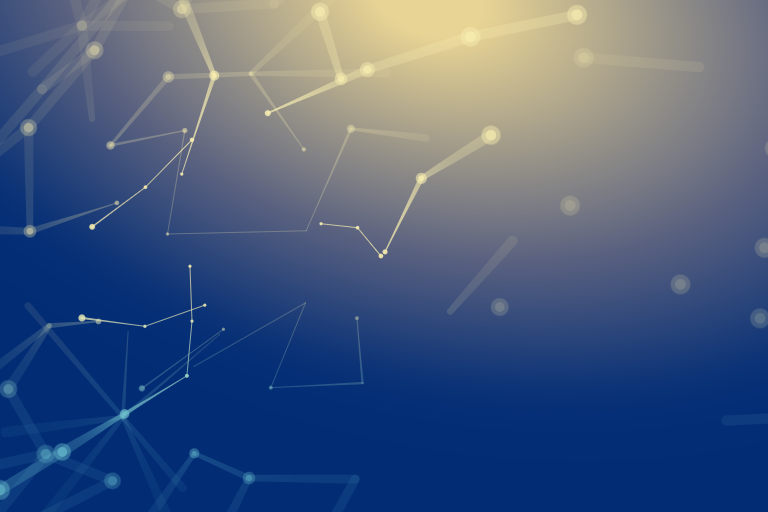
Reproduce this background procedurally as a Shadertoy shader.

```glsl
const vec3 DEEP_BLUE = vec3(0.005, 0.175, 0.46);
const vec3 HAZE = vec3(0.35, 0.38, 0.50);
const vec3 GOLD = vec3(0.91, 0.83, 0.58);
const vec3 CREAM = vec3(0.97, 0.93, 0.69);
const vec3 TEAL = vec3(0.40, 0.73, 0.80);
const vec2 GLOW_CENTRE = vec2(0.84, 1.0);
const vec2 GLOW_SCALE = vec2(0.84, 1.18);
const float GLOW_DRIFT = 0.33;
const float GLOW_FALL = 1.08;
const vec2 FOCUS = vec2(0.47, 0.48);
const float SHARP_RADIUS = 0.0035;
const float BLUR_RADIUS = 0.020;
const float CELL = 0.155;

float pixel;

vec3 hash3(vec2 p) {
    vec3 q = fract(p.xyx * vec3(0.1031, 0.1030, 0.0973));
    q += dot(q, q.yxz + 33.33);
    return fract((q.xxy + q.yzz) * q.zyx);
}

// Dots swell with distance from the focal area
float dotRadius(vec2 q) {
    return mix(SHARP_RADIUS, BLUR_RADIUS, smoothstep(0.2, 0.6, distance(q, FOCUS)));
}

vec3 lightColour(vec2 q) {
    return mix(TEAL, CREAM, smoothstep(0.15, 0.45, q.y));
}

float disc(float d, float r) {
    float soft = max(pixel, 0.15 * r);
    return 1.0 - smoothstep(r - soft, r + soft * 0.5, d);
}

void drawDot(inout vec3 col, vec2 p, vec2 q, float strength) {
    float r = dotRadius(q), d = distance(p, q);
    float wide = smoothstep(0.005, 0.015, r);
    float cover = mix(1.0, 0.5, wide) * disc(d, r) + 0.35 * wide * disc(d, r * 0.55);
    col = mix(col, lightColour(q), strength * cover);
}

void drawBeam(inout vec3 col, vec2 p, vec2 a, vec2 b, float strength) {
    vec2 ab = b - a;
    float h = clamp(dot(p - a, ab) / dot(ab, ab), 0.0, 1.0);
    float r = mix(dotRadius(a), dotRadius(b), h);
    float w = mix(0.0009, 0.010, smoothstep(SHARP_RADIUS, BLUR_RADIUS, r));
    float drawn = max(w, 0.5 * pixel);
    float cover = clamp((drawn - distance(p, a + ab * h)) / pixel + 0.5, 0.0, 1.0);
    cover *= min(1.0, 2.0 * w / pixel) * mix(0.85, 0.3, smoothstep(0.001, 0.009, w));
    col = mix(col, lightColour(mix(a, b, h)), strength * cover);
}

// A bowed chain of dots joined by beams
void drawStrand(inout vec3 col, vec2 p, vec2 a, vec2 b, float bow, int links) {
    vec2 side = normalize(vec2(a.y - b.y, b.x - a.x));
    vec2 last = a;
    drawDot(col, p, a, 0.9);
    for (int i = 1; i <= links; i++) {
        float t = float(i) / float(links);
        vec2 q = mix(a, b, t) + side * bow * 4.0 * t * (1.0 - t);
        drawBeam(col, p, last, q, 0.9);
        drawDot(col, p, q, 0.9);
        last = q;
    }
}

// Faint rays spreading from a hub
void drawFan(inout vec3 col, vec2 p, vec2 hub) {
    for (int i = 0; i < 7; i++) {
        vec3 h = hash3(hub * 91.0 + float(i));
        float angle = (float(i) + h.x) * 0.9;
        vec2 tip = hub + (0.12 + 0.18 * h.y) * vec2(cos(angle), sin(angle));
        drawBeam(col, p, hub, tip, 0.22);
    }
}

vec2 cellPoint(vec2 cell) {
    return (cell + 0.1 + 0.8 * hash3(cell + 17.0).xy) * CELL;
}

// Scattered dots, linked mostly on the left
void drawScatter(inout vec3 col, vec2 p) {
    vec2 base = floor(p / CELL);
    for (int j = -1; j <= 1; j++)
    for (int i = -1; i <= 1; i++) {
        vec2 cell = base + vec2(i, j);
        vec2 q = cellPoint(cell);
        vec3 h = hash3(cell + 53.0);
        float right = smoothstep(0.45, 0.9, q.x);
        float density = mix(0.8, 0.32 * smoothstep(0.0, 0.5, q.y), right);
        float linked = mix(0.6, 0.08, right);
        if (h.x < linked) drawBeam(col, p, q, cellPoint(cell + vec2(1, 0)), 0.32);
        if (h.y < linked) drawBeam(col, p, q, cellPoint(cell + vec2(h.z > 0.5 ? 1 : 0, 1)), 0.32);
        if (h.z < density) drawDot(col, p, q, mix(0.55, 0.35, right));
    }
}

vec3 background(vec2 p) {
    vec2 d = p - GLOW_CENTRE;
    d.x += GLOW_DRIFT * d.y;
    float level = 1.0 - GLOW_FALL * length(d * GLOW_SCALE);
    level = min(0.91, 0.5 * (level + sqrt(level * level + 0.003)));
    vec3 col = mix(DEEP_BLUE, HAZE, clamp(level / 0.35, 0.0, 1.0));
    return mix(col, GOLD, clamp((level - 0.35) / 0.56, 0.0, 1.0));
}

void mainImage(out vec4 fragColor, in vec2 fragCoord) {
    vec2 p = fragCoord / iResolution.y;
    pixel = 1.0 / iResolution.y;
    vec3 col = background(p);
    drawFan(col, p, vec2(0.24, 0.185));
    drawFan(col, p, vec2(0.16, 0.95));
    drawScatter(col, p);
    // Upper strands
    drawStrand(col, p, vec2(0.523, 0.779), vec2(1.127, 0.971), 0.025, 3);
    drawStrand(col, p, vec2(0.752, 0.508), vec2(0.959, 0.736), 0.044, 2);
    drawStrand(col, p, vec2(0.342, 1.04), vec2(0.355, 0.66), 0.07, 2);
    drawStrand(col, p, vec2(0.625, 0.977), vec2(0.666, 0.846), 0.0, 1);
    // Focal and lower strands
    drawStrand(col, p, vec2(0.627, 0.563), vec2(0.744, 0.5), 0.027, 2);
    drawStrand(col, p, vec2(0.18, 0.557), vec2(0.375, 0.727), -0.01, 2);
    drawStrand(col, p, vec2(0.16, 0.379), vec2(0.4, 0.404), -0.029, 2);
    drawStrand(col, p, vec2(0.371, 0.48), vec2(0.365, 0.266), 0.007, 2);
    drawStrand(col, p, vec2(0.365, 0.266), vec2(0.0, 0.043), 0.0, 3);
    fragColor = vec4(col, 1.0);
}
```
